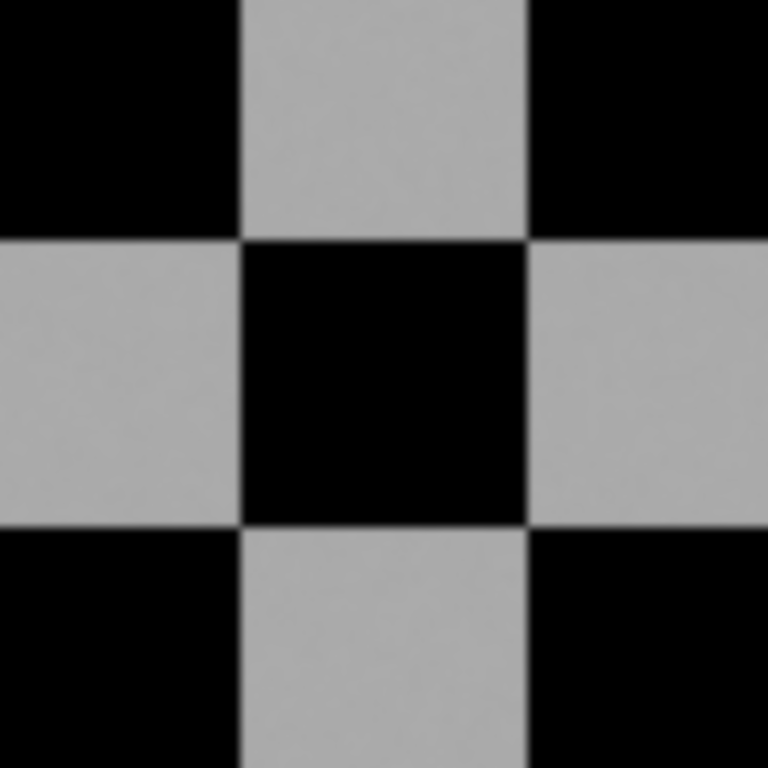
Write a WebGL 2 fragment shader that draws this pattern.

```glsl
#version 300 es
precision highp float;

#define REPEATS 1.0
#define HALF_SQUARE 0.1868
#define EDGE_SOFTNESS 0.0095
#define GRAIN_CELLS 48
#define GRAIN_STRENGTH 0.012
#define DARK vec3(0.0)
#define LIGHT vec3(0.667)

uniform vec2 u_resolution;
out vec4 fragColor;

// Integer hash mapped to 0..1
float hash(ivec2 cell) {
    uvec2 q = uvec2(cell) * uvec2(1597u, 3571u);
    uint h = (q.x ^ (q.y << 7)) + 7919u;
    h = (h ^ (h >> 15)) * 73471u;
    h = (h ^ (h >> 13)) * 40503u;
    h ^= h >> 16;
    return float(h & 65535u) / 65535.0;
}

// Value noise whose lattice wraps at the canvas edges
float wrappedNoise(vec2 uv, int cells) {
    vec2 p = fract(uv) * float(cells);
    ivec2 a = ivec2(floor(p)) % cells;
    ivec2 b = (a + 1) % cells;
    vec2 f = fract(p);
    f = f * f * (3.0 - 2.0 * f);
    float low = mix(hash(a), hash(ivec2(b.x, a.y)), f.x);
    float high = mix(hash(ivec2(a.x, b.y)), hash(b), f.x);
    return mix(low, high, f.y);
}

void main() {
    vec2 uv = gl_FragCoord.xy / u_resolution;

    // Signed distance to the central band on each axis
    vec2 band = abs(fract(uv * REPEATS) - 0.5) - HALF_SQUARE;
    vec2 soft = max(vec2(EDGE_SOFTNESS), REPEATS / u_resolution);
    vec2 side = 2.0 * smoothstep(-soft, soft, band) - 1.0;

    // Squares are light where exactly one band covers them
    float checker = 0.5 - 0.5 * side.x * side.y;

    // Faint mottling on the light squares
    float grain = 0.6 * wrappedNoise(uv, GRAIN_CELLS)
                + 0.4 * wrappedNoise(uv, GRAIN_CELLS * 2) - 0.5;
    vec3 lightTone = LIGHT + GRAIN_STRENGTH * grain;

    fragColor = vec4(mix(DARK, lightTone, checker), 1.0);
}
```
